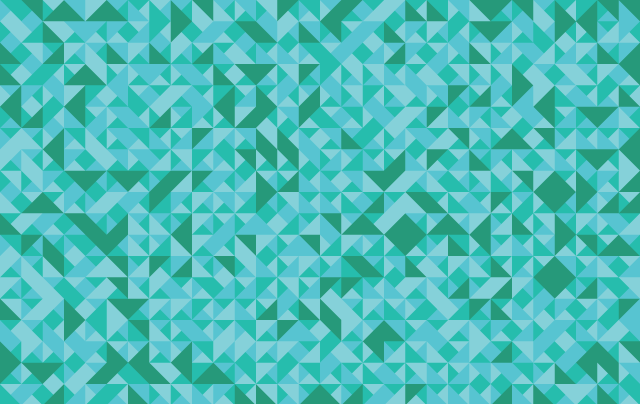
Reproduce this pattern procedurally as a Shadertoy shader.

```glsl
// Mosaic of square cells cut along their diagonals into green, teal and aqua triangles.

// Integer hash of a lattice point and a salt, in 0..1
float hash(vec2 p, uint salt) {
    uvec2 q = uvec2(ivec2(p) + 64);
    uint h = q.x * 0x9E3779B1u ^ q.y * 0x85EBCA6Bu ^ salt * 0xC2B2AE35u;
    h = (h ^ (h >> 16)) * 0x7FEB352Du;
    h = (h ^ (h >> 15)) * 0x846CA68Bu;
    return float((h ^ (h >> 16)) >> 8) / 16777216.0;
}

float randomSign(vec2 p, uint salt) {
    return hash(p, salt) < 0.5 ? -1.0 : 1.0;
}

vec3 lightTone(int i) {
    i = i % 3;
    return i == 0 ? vec3(0.52, 0.82, 0.85)
         : i == 1 ? vec3(0.34, 0.77, 0.82)
                  : vec3(0.15, 0.74, 0.68);
}

// Finds the corner held by the main half of a cell; returns whether that half is dark
bool darkHalf(vec2 cell, out vec2 corner) {
    corner = vec2(randomSign(cell, 1u), randomSign(cell, 2u));

    // Shifted 2x2 blocks, each divided into two upright or two flat pairs
    float blockRow = floor(cell.y / 2.0);
    vec2 shifted = cell + vec2(step(0.5, hash(vec2(blockRow, 0.0), 3u)), 0.0);
    vec2 block = floor(shifted / 2.0);
    vec2 local = shifted - 2.0 * block;
    bool upright = hash(block, 4u) < 0.5;
    float along = upright ? local.y : local.x;
    vec2 pair = vec2(block.x, 2.0 * block.y + (upright ? local.x : local.y));

    // Joined pairs form a wide triangle or a slanted band
    float kind = hash(pair, 5u);
    if (kind < 0.28) {
        float toPartner = 1.0 - 2.0 * along;
        float side = randomSign(pair, 6u) * (kind < 0.22 ? 1.0 : toPartner);
        corner = upright ? vec2(side, toPartner) : vec2(toPartner, side);
        return true;
    }
    // Otherwise at most one cell of the pair is dark
    return kind < 0.53 && along == step(0.405, kind);
}

vec3 mosaic(vec2 p) {
    vec2 cell = floor(p);
    vec2 q = p - cell - 0.5;
    vec2 corner;
    bool dark = darkHalf(cell, corner);

    bool inMainHalf = dot(q, corner) > 0.0;
    bool secondQuarter = dot(q, vec2(-corner.y, corner.x)) > 0.0;
    if (dark && inMainHalf) return vec3(0.15, 0.60, 0.48);

    // The main half favours pale aqua; the quarters take the other two tones
    float pick = hash(cell, 7u);
    int tone = pick < 0.5 ? 0 : pick < 0.85 ? 1 : 2;
    bool divided = hash(cell, 8u) < 0.25;
    if (inMainHalf) return lightTone(tone + (divided && secondQuarter ? 1 : 0));
    if (dark && divided) return lightTone(tone);
    return lightTone(tone + (secondQuarter ? 1 : 2));
}

void mainImage(out vec4 fragColor, in vec2 fragCoord) {
    // Average 4x4 samples for smooth edges, with 30 cells across from the top left
    vec3 color = vec3(0.0);
    for (int i = 0; i < 16; i++) {
        vec2 offset = (vec2(i % 4, i / 4) + 0.5) / 4.0 - 0.5;
        vec2 point = fragCoord + offset;
        point.y = iResolution.y - point.y;
        color += mosaic(point * 30.0 / iResolution.x);
    }
    fragColor = vec4(color / 16.0, 1.0);
}
```
